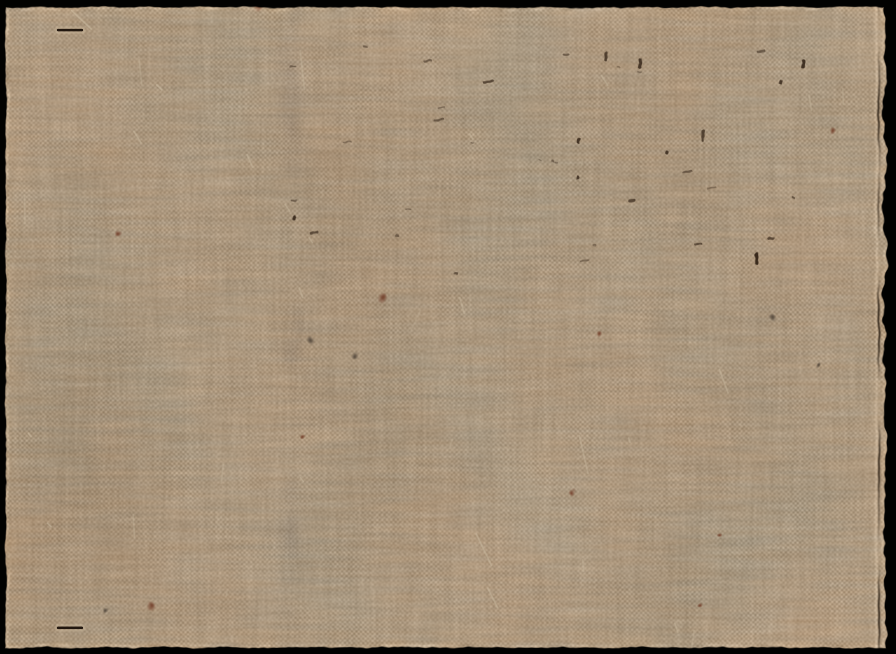
A Shadertoy shader for this texture:

```glsl
// Worn linen book cover lying on black: a fine plain weave with uneven threads,
// broad grey and rusty stains, small holes, pale scratches and two staples.
// Layers of stretched gradient noise are tinted, then marks are scattered by loops.

vec2 hash2(vec2 p) {
    vec3 q = fract(p.xyx * vec3(0.1031, 0.1030, 0.0973));
    q += dot(q, q.yzx + 33.33);
    return fract((q.xx + q.yz) * q.zy);
}

float gradientDot(vec2 cell, vec2 corner, vec2 f) {
    float angle = 6.2832 * hash2(cell + corner).x;
    return dot(vec2(cos(angle), sin(angle)), f - corner);
}

// Gradient noise, roughly -0.7 to 0.7
float noise(vec2 p) {
    vec2 i = floor(p), f = p - i;
    vec2 u = f * f * f * (f * (f * 6.0 - 15.0) + 10.0);
    vec2 e = vec2(1, 0);
    return mix(mix(gradientDot(i, e.yy, f), gradientDot(i, e.xy, f), u.x),
               mix(gradientDot(i, e.yx, f), gradientDot(i, e.xx, f), u.x), u.y);
}

float fbm(vec2 p) {
    float sum = 0.0, amp = 1.0;
    for (int i = 0; i < 4; i++) {
        sum += amp * noise(p);
        p = p * 2.03 + 17.3;
        amp *= 0.55;
    }
    return sum;
}

// Distance to a segment centred on the origin
float dash(vec2 p, float angle, float halfLength) {
    vec2 dir = vec2(cos(angle), sin(angle));
    return length(p - dir * clamp(dot(p, dir), -halfLength, halfLength));
}

vec3 linen(vec2 p) {
    // Broad stains: lightness, and a drift between rust and grey
    float stain = fbm(p * vec2(2.6, 2.2) + 4.0);
    float tint = fbm(p * vec2(4.5, 3.5) + 31.0);
    vec3 col = vec3(0.672, 0.595, 0.497) + 0.026 * stain;
    col += vec3(0.016, -0.004, -0.014) * tint;

    // Darker lower left and a faint vertical grey smear
    col -= 0.045 * exp(-dot(p - vec2(0.14, 0.27), (p - vec2(0.14, 0.27)) * vec2(45, 14)));
    float smear = exp(-pow((p.x - 0.445 - 0.01 * noise(p * 9.0)) / 0.018, 2.0));
    smear *= smoothstep(-0.15, 0.4, noise(vec2(5.0, p.y * 4.0)) + 0.3 * noise(p * 25.0));
    col -= vec3(0.060, 0.050, 0.030) * smear;

    // Uneven threads in both directions
    float weft = noise(vec2(p.x * 13.0, p.y * 190.0)) + 0.7 * noise(vec2(p.x * 5.0, p.y * 70.0));
    float warp = noise(vec2(p.x * 190.0, p.y * 13.0)) + 0.7 * noise(vec2(p.x * 70.0, p.y * 5.0));
    col += 0.036 * weft + 0.030 * warp;
    col += vec3(0.018, 0.0, -0.016) * noise(vec2(p.x * 9.0, p.y * 110.0) + 60.0);

    // Plain weave: alternating crossings, plus fibre grain
    vec2 thread = p * 280.0 + 0.5 * vec2(noise(p * 20.0), noise(p * 20.0 + 40.0));
    float crossing = sin(3.1416 * thread.x) * sin(3.1416 * thread.y);
    col += 0.042 * crossing * (0.8 + 0.8 * noise(p * 16.0));
    return col + 0.045 * noise(p * 230.0);
}

void mainImage(out vec4 fragColor, in vec2 fragCoord) {
    vec2 p = fragCoord / iResolution.y;
    float aspect = iResolution.x / iResolution.y;
    float px = 1.0 / iResolution.y;
    vec3 col = linen(p);

    // Holes and torn threads, mostly in the upper right half
    for (int i = 0; i < 38; i++) {
        vec2 h = hash2(vec2(i, 7)), k = hash2(vec2(i, 23));
        vec2 pos = vec2(aspect * (0.32 + 0.58 * h.x), 0.48 + 0.45 * sqrt(h.y));
        float angle = (k.x < 0.6 ? 0.0 : 1.35) + 0.5 * (k.y - 0.5);
        float d = dash(p - pos + 0.002 * noise(p * 150.0), angle, 0.007 * k.y * k.y + 0.001);
        float hole = 1.0 - smoothstep(0.0, 0.0012 + px, d - 0.0012 * k.x);
        col = mix(col, vec3(0.20, 0.14, 0.09), hole * (0.35 + 0.6 * k.x));
    }

    // Round rusty and grey spots
    for (int i = 0; i < 16; i++) {
        vec2 h = hash2(vec2(i, 51)), k = hash2(vec2(i, 83));
        float d = length(p - h * vec2(aspect, 1.0) + 0.004 * noise(p * 70.0));
        float spot = 1.0 - smoothstep(0.0, 0.004 + 0.007 * k.x, d);
        vec3 spotColor = mix(vec3(0.42, 0.20, 0.12), vec3(0.27, 0.23, 0.19), step(0.55, k.y));
        col = mix(col, spotColor, 0.75 * spot);
    }

    // Pale scratches and rubbed flecks
    for (int i = 0; i < 36; i++) {
        vec2 h = hash2(vec2(i, 113)), k = hash2(vec2(i, 151));
        float d = dash(p - h * vec2(aspect, 1.0), 1.1 + 1.3 * k.x, 0.003 + 0.028 * k.y * k.y * k.y);
        float scratch = 1.0 - smoothstep(0.0, 0.001 + px, d);
        col = mix(col, vec3(0.79, 0.73, 0.63), scratch * (0.2 + 0.4 * k.x));
    }

    // Staples near the left corners
    vec2 staple = vec2(p.x - 0.107, abs(p.y - 0.497) - 0.457);
    float wire = dash(staple, 0.0, 0.018);
    col = mix(col, vec3(0.80, 0.73, 0.62), 0.4 * (1.0 - smoothstep(0.0, 0.003, abs(wire - 0.004))));
    col = mix(col, vec3(0.13, 0.09, 0.06), 1.0 - smoothstep(0.0, px, wire - 0.0012));

    // Ragged outline; the right side is frayed most
    float fray = 0.006 * noise(vec2(p.y * 14.0, 2.0)) + 0.004 * noise(vec2(p.y * 50.0, 9.0));
    float nick = 0.003 * noise(p * 22.0) + 0.0015 * noise(p * 90.0);
    float right = aspect - 0.017 - p.x + 1.5 * fray;
    float rim = min(min(p.x - 0.009, right), min(p.y - 0.010, 0.989 - p.y)) + nick;

    // Worn rim, and a light fold with a dark crease along the right side
    col += vec3(0.035, 0.018, 0.0) * exp(-rim * 60.0) * (0.6 + noise(p * 30.0));
    col += 0.09 * exp(-pow((rim - 0.003) / 0.002, 2.0)) * (0.4 + 1.5 * noise(p * 45.0));
    float fold = p.x - aspect + 0.026 - 0.5 * fray;
    col += 0.08 * exp(-pow((fold + 0.004) / 0.0025, 2.0));
    float crease = exp(-pow(fold / 0.0018, 2.0)) * smoothstep(-0.3, 0.3, noise(vec2(p.y * 9.0, 4.0)));
    col = mix(col, vec3(0.16, 0.12, 0.08), 0.75 * crease);

    col = mix(vec3(0.008, 0.007, 0.004), col, smoothstep(-px, px, rim));
    fragColor = vec4(clamp(col, 0.0, 1.0), 1.0);
}
```
